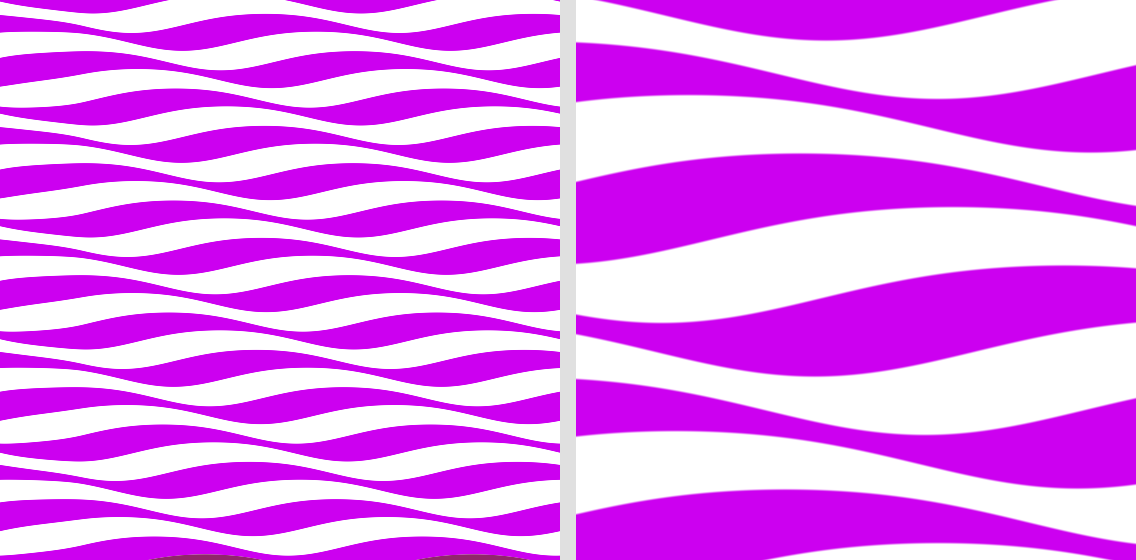
Left, the full canvas; right, a detail of the centre.
A three.js fragment shader for this pattern:

```glsl
varying vec2 vUv;

const float TAU = 6.2831853;
const float ROWS = 15.0;
const float PERIOD = 0.4785;
const float CREST_X = 0.474;      // first crest of row 0
const float CREST_Y = 0.0247;     // its depth below the top
const float AMPLITUDE = 0.0171;
const float FLATTEN = 0.0034;     // broadens crests, tightens troughs
const vec2 LOWER_SHIFT = vec2(0.091, 0.0319);
const float SOFTNESS = 0.0009;

const vec3 WHITE = vec3(1.0);
const vec3 MAGENTA = vec3(0.80, 0.0, 0.94);
const vec3 PLUM = vec3(0.57, 0.15, 0.42);

// Depth of the wave below its crest
float waveDepth(float x) {
  float a = TAU * x / PERIOD;
  float s = sin(a);
  return AMPLITUDE * (1.0 - cos(a)) - FLATTEN * s * s;
}

// Stretch near the left side so that two periods close across the canvas
float closeSeam(float x) {
  return x + (1.0 - 2.0 * PERIOD) * (1.0 - smoothstep(0.0, 0.15, x));
}

// Crest of each row: a third of a period onward, with a growing lag
vec2 rowCrest(float row) {
  float lag = 0.0002 * row * row;
  return vec2(CREST_X + row * PERIOD / 3.0 - lag, CREST_Y + row / ROWS);
}

// Coverage below a wavy edge
float belowEdge(vec2 p, vec2 crest) {
  float d = p.y - crest.y - waveDepth(p.x - crest.x);
  return smoothstep(-SOFTNESS, SOFTNESS, d);
}

void main() {
  vec2 p = vec2(closeSeam(vUv.x), 1.0 - vUv.y);

  // Bands between an upper edge and its shifted copy
  float band = 0.0;
  for (int i = -1; i < 15; i++) {
    vec2 crest = rowCrest(float(i));
    float upper = belowEdge(p, crest);
    float lower = belowEdge(p, crest + LOWER_SHIFT);
    band = max(band, upper * (1.0 - lower));
  }

  // Dark sliver under the last band
  float under = belowEdge(p, rowCrest(ROWS - 1.0) + LOWER_SHIFT);
  vec3 color = mix(WHITE, MAGENTA, band);
  color = mix(color, PLUM, under);

  gl_FragColor = vec4(color, 1.0);
}
```
